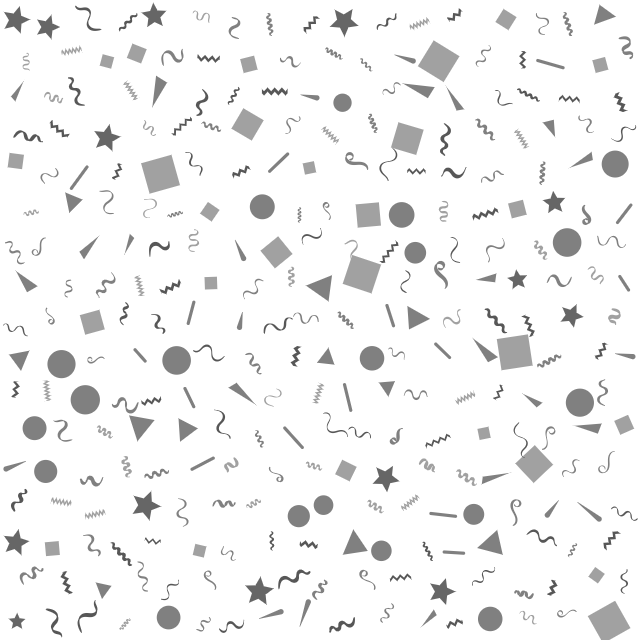
This pattern is drawn by a WebGL 2 fragment shader. Its source:

```glsl
#version 300 es
precision highp float;
// Scattered grey confetti: discs, squares, stars, triangles, sticks, zigzags and curled ribbons on white.

uniform vec2 u_resolution;
out vec4 fragColor;

const float PI = 3.14159265;
const float GRID = 17.0;          // pieces per canvas side
const int RIBBON_STEPS = 40;

const float WHITE = 1.0, PALE = 0.63, MID = 0.5, DARK = 0.4, INK = 0.34;

// Random value in 0..1 for a cell and an attribute channel
float hash(vec2 cell, float channel) {
    uvec3 v = uvec3(cell + 64.0, channel + 7.0) * 1664525u + 1013904223u;
    for (int i = 0; i < 2; i++) {
        v.x += v.y * v.z; v.y += v.z * v.x; v.z += v.x * v.y;
        v ^= v >> 16u;
    }
    return float(v.x >> 8u) / 16777216.0;
}

mat2 rotation(float a) { return mat2(cos(a), sin(a), -sin(a), cos(a)); }

// Distance functions, in cell units
float square(vec2 p, float halfSide) {
    vec2 d = abs(p) - halfSide;
    return max(d.x, d.y);
}

float edge(vec2 p, vec2 a, vec2 b) {
    vec2 e = normalize(b - a);
    return dot(p - a, vec2(e.y, -e.x));
}

float triangle(vec2 p, vec2 a, vec2 b, vec2 c) {
    return max(edge(p, a, b), max(edge(p, b, c), edge(p, c, a)));
}

float star(vec2 p, float radius, float innerRatio) {
    float sector = PI / 5.0;
    float a = abs(mod(atan(p.y, p.x), 2.0 * sector) - sector);
    a = sector - a;
    vec2 notch = radius * innerRatio * vec2(cos(sector), sin(sector));
    return edge(length(p) * vec2(cos(a), sin(a)), vec2(radius, 0.0), notch);
}

float taperedLine(vec2 p, vec2 a, vec2 b, float widthA, float widthB) {
    vec2 e = b - a;
    float h = clamp(dot(p - a, e) / dot(e, e), 0.0, 1.0);
    return length(p - a - e * h) - mix(widthA, widthB, h);
}

float zigzag(vec2 p, float halfLength, float period, float amplitude, float width) {
    float y = amplitude * (4.0 * abs(fract(p.x / period) - 0.5) - 1.0);
    float slope = 4.0 * amplitude / period;
    float band = abs(p.y - y) / sqrt(1.0 + slope * slope) - width;
    return max(band, abs(p.x) - halfLength);
}

// Pen stroke traced by its heading: a meander, or a curl with a tail
float ribbon(vec2 p, float len, float turns, float swing, float chirp, float width, float nib, bool curl) {
    float reach = 1.0 - swing * swing / 4.0 + pow(swing, 4.0) / 64.0;
    vec2 a = curl ? vec2(-0.15, 0.03) * len : vec2(-0.5 * reach * len, 0.0);
    float d = 9.0, widthA = 0.2 * width;
    for (int i = 0; i < RIBBON_STEPS; i++) {
        float t = (float(i) + 0.5) / float(RIBBON_STEPS);
        float heading = curl ? 6.5 * sin(2.3 * t) : swing * cos(2.0 * PI * turns * pow(t, chirp));
        vec2 b = a + len / float(RIBBON_STEPS) * vec2(cos(heading), sin(heading));
        float pressure = mix(0.3, 1.0, abs(sin(heading - nib)));
        float widthB = width * pressure * mix(0.4, 1.0, sqrt(sin(PI * t)));
        d = min(d, taperedLine(p, a, b, widthA, widthB));
        a = b;
        widthA = widthB;
    }
    return d;
}

// One piece: x = distance, y = grey level
vec2 piece(vec2 p, vec2 cell) {
    float kind = fract(dot(cell, vec2(0.7549, 0.5698)) + 0.35 * hash(cell, 1.0));
    float size = hash(cell, 2.0), form = hash(cell, 3.0), tone = hash(cell, 4.0);
    if (kind < 0.06) return vec2(length(p) - mix(0.21, 0.39, sqrt(size)), MID);
    if (kind < 0.135) return vec2(square(p, mix(0.15, 0.42, size * size)), PALE);
    if (kind < 0.18) return vec2(star(p, mix(0.22, 0.44, size), 0.48), DARK);
    if (kind < 0.245) {
        float r = mix(0.23, 0.43, size);
        return vec2(triangle(p, r * vec2(-0.55, -0.85), r * vec2(1.0, mix(-0.2, 0.2, form)), r * vec2(-0.5, 0.8)), MID);
    }
    if (kind < 0.325) {
        float l = mix(0.24, 0.42, size), w = mix(0.07, 0.2, form);
        return vec2(triangle(p, vec2(-l, -w), vec2(l, 0.0), vec2(-0.8 * l, w)), MID);
    }
    float halfLength = mix(0.2, 0.36, size);
    if (kind < 0.345) return vec2(taperedLine(p, vec2(-halfLength, 0), vec2(halfLength, 0), 0.07, 0.008), MID);
    if (kind < 0.39) return vec2(taperedLine(p, vec2(-halfLength, 0), vec2(halfLength, 0), 0.042, 0.042), MID);
    if (kind < 0.47) return vec2(zigzag(p, halfLength, 0.19, 0.05, mix(0.02, 0.04, form)), INK);
    if (kind < 0.51) return vec2(zigzag(p, 0.27, 0.095, 0.045, 0.022), PALE);
    float grey = tone < 0.3 ? INK : tone < 0.72 ? MID : PALE;
    if (kind < 0.63) return vec2(ribbon(p, mix(0.6, 1.05, size), floor(3.0 + 2.0 * form), mix(0.9, 1.5, tone), 1.0, mix(0.028, 0.05, size), 1.4, false), grey);
    bool curl = kind < 0.69;
    float width = mix(0.022, 0.058, form * form);
    return vec2(ribbon(p, mix(0.75, 1.25, size), mix(1.0, 2.2, hash(cell, 5.0)), mix(1.0, 1.6, tone),
        mix(0.8, 1.5, form), width, PI * hash(cell, 6.0), curl), curl ? MID : grey);
}

void main() {
    vec2 grid = gl_FragCoord.xy / u_resolution * GRID;
    float pixel = GRID / min(u_resolution.x, u_resolution.y);
    float shade = WHITE;
    // Blend the pieces of this cell and its neighbours
    for (int j = -1; j <= 1; j++) for (int i = -1; i <= 1; i++) {
        vec2 cell = floor(grid) + vec2(i, j);
        if (any(lessThan(cell, vec2(0))) || any(greaterThanEqual(cell, vec2(GRID)))) continue;
        vec2 jitter = 0.46 * (vec2(hash(cell, 8.0), hash(cell, 9.0)) - 0.5);
        jitter.x += 0.25 * (2.0 * mod(cell.y, 2.0) - 1.0);
        vec2 p = grid - clamp(cell + 0.5 + jitter, 0.42, GRID - 0.42);
        if (length(p) > 0.8) continue;
        vec2 shape = piece(rotation(2.0 * PI * hash(cell, 10.0)) * p, cell);
        shade = mix(shade, shape.y, clamp(0.5 - shape.x / pixel, 0.0, 1.0));
    }
    fragColor = vec4(vec3(shade), 1.0);
}
```
